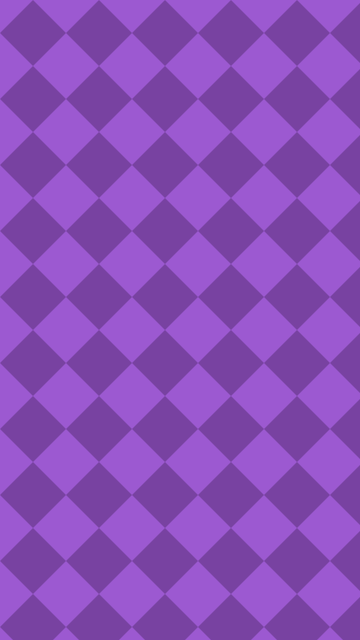
A Shadertoy shader for this pattern:

```glsl
// Two-tone purple checkerboard of diamonds, anchored at the top left corner.

const float PERIOD = 0.18333;               // diamond width, in canvas widths
const vec3 LIGHT = vec3(0.61, 0.35, 0.82);
const vec3 DARK = vec3(0.47, 0.26, 0.63);
const float EDGE_PIXELS = 1.0;              // width of the smoothed edge

// Signed distance to a diamond with the given half diagonal
float diamondDistance(vec2 p, float halfDiagonal) {
    return (abs(p.x) + abs(p.y) - halfDiagonal) * inversesqrt(2.0);
}

void mainImage(out vec4 fragColor, in vec2 fragCoord) {
    // Canvas widths, measured right and down from the top left
    vec2 position = vec2(fragCoord.x, iResolution.y - fragCoord.y) / iResolution.x;

    // One dark diamond touching all four sides of each square cell
    vec2 cell = (fract(position / PERIOD) - 0.5) * PERIOD;
    float dist = diamondDistance(cell, 0.5 * PERIOD);

    // Linear coverage across the edge
    float edgeWidth = EDGE_PIXELS / iResolution.x;
    float lightAmount = clamp(dist / edgeWidth + 0.5, 0.0, 1.0);

    fragColor = vec4(mix(DARK, LIGHT, lightAmount), 1.0);
}
```
